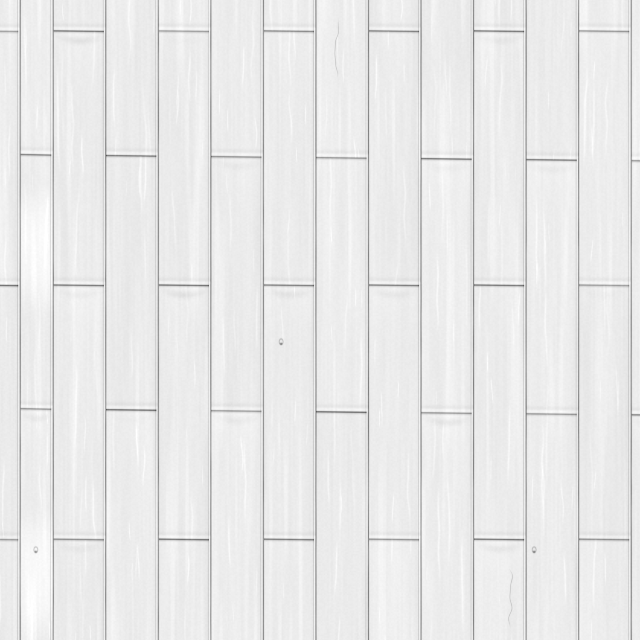
Give the GLSL for this texture, as a three.js fragment shader.

```glsl
#define PANEL_W 0.0821
#define PANEL_H 0.3971
#define FIRST_SEAM 0.0832
#define NARROW_SEAM 0.0316
#define EVEN_JOINT 0.5547
#define ODD_JOINT 0.7578
#define JOINT_DRIFT 0.0008
#define BASE_TONE 0.926
#define SEAM_DARK 0.36
#define JOINT_DARK 0.50
#define SCRATCHES 7
#define SCRATCH_LIGHT 0.05

varying vec2 vUv;

float hash(vec2 p) {
  return fract(sin(dot(p, vec2(12.9898, 78.233))) * 43758.5453);
}

float noise(vec2 p) {
  vec2 i = floor(p), f = fract(p);
  f = f * f * (3.0 - 2.0 * f);
  return mix(mix(hash(i), hash(i + vec2(1.0, 0.0)), f.x),
             mix(hash(i + vec2(0.0, 1.0)), hash(i + 1.0), f.x), f.y);
}

// Soft line of half width w
float line(float d, float w) {
  return exp(-d * d / (w * w));
}

// Thin pale scratches scattered over one panel
float scratches(vec2 id, float across, float up, float width) {
  float sum = 0.0;
  for (int i = 0; i < SCRATCHES; i++) {
    float k = float(i);
    vec2 seed = id * 3.7 + k * vec2(7.3, 3.1);
    float size = hash(seed + 5.1);
    float len = 0.015 + 0.085 * size * size;
    float dy = up - hash(seed + 1.7) * PANEL_H;
    float bend = 0.004 * (noise(vec2(up * 28.0, k + id.x * 9.0)) - 0.5);
    float tilt = 0.05 * (hash(seed + 9.2) - 0.5);
    float dx = across - width * (0.1 + 0.8 * hash(seed)) - bend - tilt * dy;
    sum += line(dx, 0.0008 + 0.001 * size) * smoothstep(len, len * 0.4, abs(dy))
         * (0.4 + 0.6 * hash(seed + 2.9));
  }
  return min(sum, 1.2);
}

void main() {
  vec2 p = vUv;

  // Columns, with one narrow panel near the left side
  float col = floor((p.x - FIRST_SEAM) / PANEL_W);
  float left = FIRST_SEAM + col * PANEL_W;
  float right = left + PANEL_W;
  float narrow = step(NARROW_SEAM, p.x) * step(p.x, FIRST_SEAM);
  if (p.x < FIRST_SEAM) {
    col = narrow - 2.0;
    left = mix(NARROW_SEAM - PANEL_W, NARROW_SEAM, narrow);
    right = mix(NARROW_SEAM, FIRST_SEAM, narrow);
  }
  float a = p.x - left, b = right - p.x;
  float u = a / (right - left);

  // Staggered rows
  float joint = mix(EVEN_JOINT, ODD_JOINT - JOINT_DRIFT * col, mod(col, 2.0));
  joint -= 0.001 * u;
  float row = floor((p.y - joint) / PANEL_H);
  float up = p.y - joint - row * PANEL_H;
  float down = PANEL_H - up;
  vec2 id = vec2(col, row);

  // Sheet tone, brushed fibres and grain
  float tone = BASE_TONE + 0.012 * (hash(id) - 0.5);
  tone += 0.022 * (noise(vec2(p.x * 60.0, p.y * 3.0)) - 0.5);
  tone += 0.020 * (noise(vec2(p.x * 320.0, p.y * 11.0)) - 0.5);
  tone += 0.018 * (noise(p * 420.0) - 0.5);
  tone += 0.025 * smoothstep(0.6, 0.95, noise(vec2(p.x * 130.0, p.y * 5.0) + 40.0));
  tone -= 0.018 * smoothstep(0.8, 1.0, u);
  tone += narrow * 0.045 * smoothstep(0.2, 1.0, cos((p.y - 0.61) * 12.37));
  tone += SCRATCH_LIGHT * scratches(id, a, up, right - left);

  // Dents under a joint and the rolled lip above it
  float dent = hash(id + 13.0);
  float belly = sin(3.1416 * u);
  tone += 0.032 * dent * exp(-down / 0.035) * (0.4 + 0.6 * belly);
  tone -= 0.060 * dent * dent * belly * line(down - 0.007 - 0.008 * belly, 0.006);
  tone += 0.032 * line(up - 0.0042, 0.0024);
  tone -= 0.030 * line(up - 0.0090, 0.0035);

  // Dark cracks
  for (int i = 0; i < 2; i++) {
    float k = float(i);
    vec2 q = p - vec2(0.525 + 0.272 * k, 0.925 - 0.86 * k);
    q.x += 0.008 * (noise(vec2(p.y * 60.0, k)) - 0.5);
    tone -= 0.12 * line(q.x, 0.0009) * smoothstep(0.05, 0.03, abs(q.y));
  }

  // Small fixings with a dark lower rim
  for (int i = 0; i < 3; i++) {
    float k = float(i), odd = mod(k, 2.0);
    vec2 q = p - vec2(0.056 + 0.3893 * k - 0.006 * odd, 0.141 + 0.325 * odd);
    float ring = length(q * vec2(1.0, 0.7)) - 0.003;
    tone -= 0.16 * line(ring, 0.001);
    tone -= 0.35 * line(length(q + vec2(0.0, 0.003)), 0.0018);
  }

  // Horizontal joints, stopping short of the standing seam
  float jointId = row + step(PANEL_H * 0.5, up);
  float weight = mix(0.55, 1.0, hash(vec2(col, jointId) + 3.0));
  float span = smoothstep(0.0, 0.0012, a) * smoothstep(0.002, 0.004, b);
  tone -= JOINT_DARK * weight * span * line(min(up, down), 0.0013);
  tone -= 0.07 * span * line(down - 0.002, 0.0016);

  // Standing seams: dark gap, bright fold, faint outer edge
  float s = a < b ? a : -b;
  tone -= SEAM_DARK * (0.85 + 0.3 * noise(vec2(col, p.y * 30.0))) * line(s, 0.0011);
  tone += 0.035 * line(s + 0.0024, 0.0009);
  tone -= 0.10 * line(s + 0.0040, 0.0009);

  gl_FragColor = vec4(vec3(clamp(tone, 0.0, 1.0)), 1.0);
}
```
